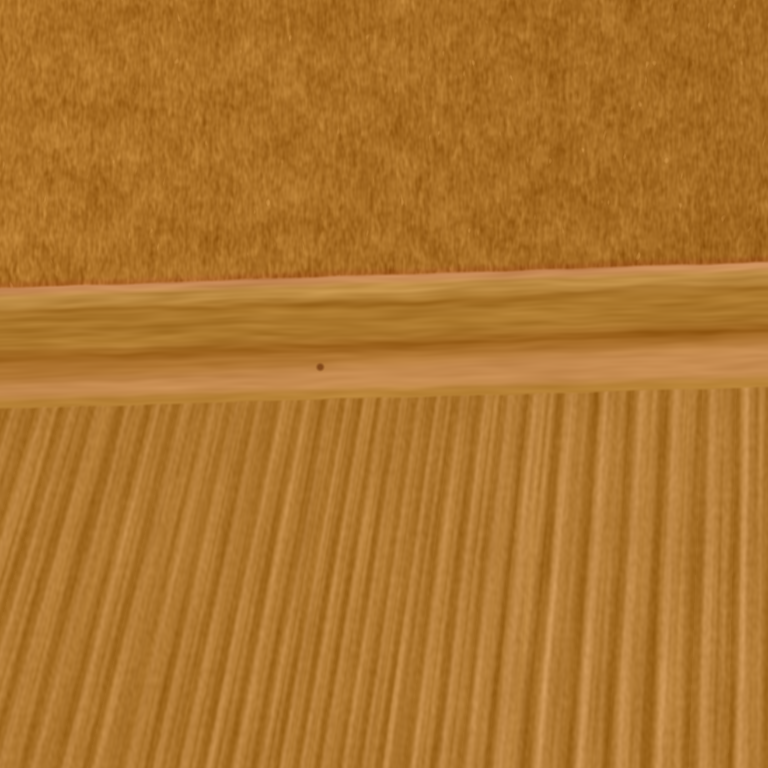
Reproduce this texture procedurally as a Shadertoy shader.

```glsl
// Wooden panel: felt-like fibre board above, a tilted moulding across the middle,
// and converging fluted grooves below. Gradient noise gives fibres and grain;
// the grooves are a periodic profile of varying density along lines to a far point.

vec2 hashGradient(vec2 cell) {
    vec2 h = vec2(dot(cell, vec2(127.1, 311.7)), dot(cell, vec2(269.5, 183.3)));
    return 2.0 * fract(sin(h) * 43758.5) - 1.0;
}

float gradientNoise(vec2 p) {
    vec2 i = floor(p), f = fract(p);
    vec2 u = f * f * f * (f * (f * 6.0 - 15.0) + 10.0);
    vec2 e = vec2(0.0, 1.0);
    return mix(mix(dot(hashGradient(i), f),
                   dot(hashGradient(i + e.yx), f - e.yx), u.x),
               mix(dot(hashGradient(i + e.xy), f - e.xy),
                   dot(hashGradient(i + e.yy), f - e.yy), u.x), u.y);
}

float fbm(vec2 p) {
    float sum = 0.0, amp = 0.6;
    for (int i = 0; i < 4; i++) {
        sum += amp * gradientNoise(p);
        p = p * 2.03 + 17.3;
        amp *= 0.7;
    }
    return sum;
}

// Blotchy board with short upright fibres
vec3 fibreBoard(vec2 uv) {
    float blotch = fbm(uv * vec2(20.0, 18.0));
    float fibre = gradientNoise(uv * vec2(130.0, 32.0) + blotch);
    float fineFibre = gradientNoise(uv * vec2(220.0, 95.0) + 40.0);
    vec3 colour = mix(vec3(0.68, 0.447, 0.155), vec3(0.635, 0.41, 0.13), uv.x);
    colour += vec3(0.11, 0.11, 0.095) * blotch;
    colour += vec3(0.085, 0.085, 0.07) * fibre + 0.09 * fineFibre;
    float fleck = smoothstep(0.38, 0.62, gradientNoise(uv * vec2(110.0, 55.0) + 9.0));
    return colour + vec3(0.10, 0.10, 0.10) * fleck;
}

// Moulding profile; t runs from its lower edge (0) to its upper edge (1)
vec3 moulding(float x, float t) {
    float bend = 0.05 * gradientNoise(vec2(x * 5.0, t * 3.0));
    float crease = t - mix(0.41, 0.46, x) + 0.5 * bend;
    vec3 lip = mix(vec3(0.72, 0.51, 0.21), vec3(0.775, 0.545, 0.31),
                   smoothstep(0.03, 0.13, t));
    float fade = mix(-0.28, -0.19, x);
    vec3 colour = mix(lip, vec3(0.69, 0.46, 0.19), smoothstep(fade, fade + 0.16, crease));
    colour = mix(colour, vec3(0.67, 0.465, 0.17), smoothstep(-0.02, 0.13, crease));
    colour -= vec3(0.08, 0.08, 0.085) * exp(-pow(crease / 0.045, 2.0));

    // Pale upper rounding with a rosy rim
    colour = mix(colour, vec3(0.745, 0.55, 0.265), smoothstep(0.74, 0.88, t + bend));
    colour = mix(colour, vec3(0.79, 0.555, 0.34), smoothstep(0.90, 0.97, t));

    // Long wavy grain with sharper dark veins
    float grain = gradientNoise(vec2(x * 5.0, t * 12.0 + 14.0 * bend));
    float fineGrain = gradientNoise(vec2(x * 16.0 + 5.0, t * 27.0 + 18.0 * bend));
    float strength = mix(0.6, 1.0, smoothstep(0.3, 0.55, t));
    colour += (vec3(0.07, 0.07, 0.06) * grain + 0.07 * fineGrain) * strength;
    float vein = (t - 0.79 - 0.025 * sin(x * 9.0) - bend) / 0.028;
    return colour - vec3(0.05, 0.055, 0.05) * exp(-vein * vein);
}

// Grooves leaning further left toward the left side
vec3 flutes(vec2 uv) {
    float depth = 0.49 - uv.y;
    float s = (uv.x + 0.32 * depth) / (1.0 + 0.31 * depth);

    // Groove density rises toward the centre, then falls to wide flutes
    float phase = 27.0 * s + 6.0 * clamp(s - 0.27, 0.0, 0.16)
                + 16.0 * clamp(s - 0.43, 0.0, 0.14)
                + 5.0 * clamp(s - 0.57, 0.0, 0.12) - 5.0 * max(s - 0.69, 0.0) - 0.35;
    phase += 0.12 * gradientNoise(vec2(s * 18.0, 2.5));
    float across = fract(phase);
    float right = smoothstep(0.54, 0.72, s);

    // Shaded groove at whole phases, bright lip beside it, a fine second crease
    float distanceToGroove = min(across, 1.0 - across);
    float ridge = smoothstep(0.04, 0.27, distanceToGroove);
    float lip = exp(-pow((across - 0.32) / 0.11, 2.0));
    float crease = exp(-pow((across - 0.62) / 0.06, 2.0));

    float variation = gradientNoise(vec2(floor(phase) * 0.73, 6.4));
    float contrast = mix(0.55, 0.88, right) + 0.2 * smoothstep(0.0, 0.4, depth);
    contrast *= 1.0 + 0.5 * variation;
    vec3 colour = mix(vec3(0.68, 0.462, 0.183), vec3(0.695, 0.478, 0.205), right);
    colour += vec3(0.09, 0.092, 0.105) * (ridge - 0.68) * contrast;
    colour += vec3(0.055, 0.055, 0.07) * (lip - 0.2 - 0.45 * crease) * contrast;

    // Narrow streaks along each flute and soft wear
    float streak = gradientNoise(vec2(s * 85.0, uv.y * 1.5));
    float thread = gradientNoise(vec2(s * 170.0, uv.y * 5.0 + 8.0));
    colour += vec3(0.06, 0.06, 0.06) * streak + 0.065 * thread;
    colour += 0.03 * fbm(uv * vec2(14.0, 9.0) + 21.0);
    colour += 0.045 * gradientNoise(uv * vec2(170.0, 100.0));
    return colour - 0.015 * exp(-max(depth, 0.0) * 22.0);
}

void mainImage(out vec4 fragColor, in vec2 fragCoord) {
    vec2 uv = fragCoord / iResolution.xy;
    float soft = max(0.0025, 1.0 / iResolution.y);
    float wobble = 0.002 * gradientNoise(vec2(uv.x * 22.0, 4.3));
    float top = 0.625 + 0.034 * uv.x + wobble;
    float bottom = 0.468 + 0.028 * uv.x + wobble;

    vec3 colour = flutes(uv);
    vec3 rail = moulding(uv.x, (uv.y - bottom) / (top - bottom));
    colour = mix(colour, rail, smoothstep(-soft, soft, uv.y - bottom));
    colour = mix(colour, fibreBoard(uv), smoothstep(-soft, soft, uv.y - top));

    // Shadow where the board meets the rail, and one small pit
    float rim = (uv.y - top - 0.003) / 0.005;
    colour -= vec3(0.01, 0.05, 0.01) * exp(-rim * rim);
    float pit = length(uv - vec2(0.417, 0.522));
    colour = mix(colour, vec3(0.48, 0.25, 0.07), 0.85 * (1.0 - smoothstep(0.002, 0.007, pit)));
    fragColor = vec4(clamp(colour, 0.0, 1.0), 1.0);
}
```
